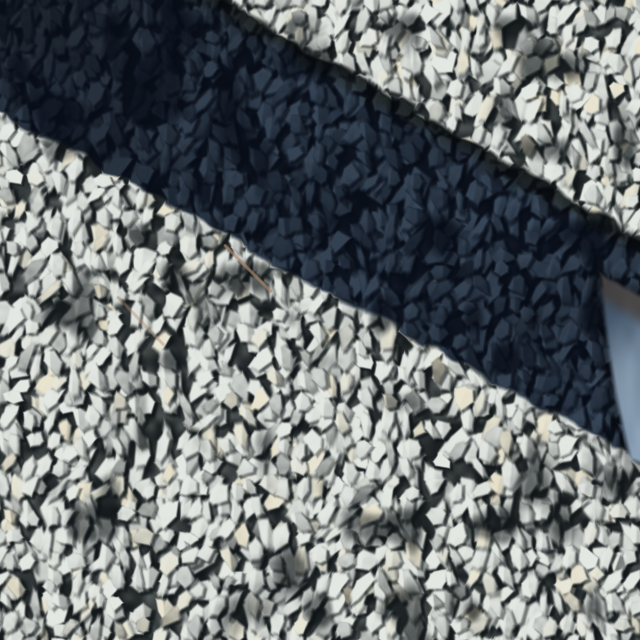
Write a WebGL 2 fragment shader that draws this texture.

```glsl
#version 300 es
precision highp float;
// Sunlit crushed gravel crossed by a broad diagonal shadow, with a pale object at the right edge.

uniform vec2 u_resolution;
out vec4 fragColor;

// Shadow band: each edge is y = height + slope * x
const vec2 LOWER_EDGE = vec2(0.826, -0.547);
const vec2 UPPER_EDGE = vec2(1.197, -0.567);
const float EDGE_SOFTNESS = 0.005;
const float EDGE_ROUGHNESS = 0.016;

// Gravel
const int LAYERS = 4;
const int SIDES = 6;
const float CELLS = 21.0;
const float CELL_GROWTH = 2.5;
const float STONE_CHANCE = 0.80;
const vec2 STONE_SIZE = vec2(0.39, 0.66);
const float LEAN_SPREAD = 1.5;
const vec2 CONTACT_OFFSET = vec2(-0.12, 0.09);
const float CONTACT_DARKNESS = 0.48;
const float HOLLOW_SCALE = 17.0;
const float BLUR = 0.0028;

// Colours
const vec3 LIT_DARK = vec3(0.06, 0.08, 0.09);
const vec3 LIT_BRIGHT = vec3(0.89, 0.91, 0.89);
const vec3 SHADE_DARK = vec3(0.025, 0.045, 0.085);
const vec3 SHADE_BRIGHT = vec3(0.205, 0.26, 0.325);
const vec3 WARM_TINT = vec3(1.03, 0.98, 0.90);
const vec3 TWIG = vec3(0.67, 0.53, 0.43);
const vec3 OBJECT_TOP = vec3(0.25, 0.32, 0.40);
const vec3 OBJECT_BASE = vec3(0.52, 0.60, 0.68);
const vec3 OBJECT_RIM = vec3(0.27, 0.26, 0.26);

float hash(vec2 p) {
    return fract(sin(dot(p, vec2(127.1, 311.7))) * 43758.5453);
}

vec2 hash2(vec2 p) {
    return vec2(hash(p), hash(p + 57.3));
}

float noise(vec2 p) {
    vec2 i = floor(p), f = fract(p);
    f = f * f * (3.0 - 2.0 * f);
    return mix(mix(hash(i), hash(i + vec2(1, 0)), f.x),
               mix(hash(i + vec2(0, 1)), hash(i + vec2(1, 1)), f.x), f.y);
}

mat2 rotation(float a) {
    float c = cos(a), s = sin(a);
    return mat2(c, s, -s, c);
}

// Irregular convex chip, as an intersection of half planes
float chipDistance(vec2 p, vec2 size, vec2 seed) {
    p /= size;
    float d = -1.0;
    for (int k = 0; k < SIDES; k++) {
        float n = float(k);
        float a = 6.2832 * (n + 0.7 * hash(seed + n * 3.1)) / float(SIDES);
        d = max(d, dot(p, vec2(cos(a), sin(a))) - mix(0.58, 1.0, hash(seed - n * 5.7)));
    }
    return d * size.x;
}

// Overlapping chips: x is the tone, y is the warmth
vec2 gravel(vec2 uv, float blur) {
    vec2 ground = vec2(0.05 + 0.3 * noise(uv * 60.0), 0.0);
    for (int layer = 0; layer < LAYERS; layer++) {
        float level = float(layer);
        float cells = CELLS + CELL_GROWTH * level;
        vec2 p = uv * cells + level * vec2(13.37, 7.61);
        vec2 cell = floor(p);
        float soft = blur * cells;
        for (int j = -1; j <= 1; j++)
        for (int i = -1; i <= 1; i++) {
            vec2 id = cell + vec2(i, j);
            vec2 seed = id + level * 31.7;
            if (hash(seed + 4.2) > STONE_CHANCE) continue;
            vec2 rnd = hash2(seed + 9.1);
            vec2 q = p - id - mix(vec2(0.18), vec2(0.82), hash2(seed));
            mat2 turn = rotation((rnd.x - 0.5) * LEAN_SPREAD + 0.15);
            vec2 size = STONE_SIZE * mix(vec2(0.55), vec2(1.15), hash2(seed + 2.6));
            vec2 local = turn * q;

            // Dark contact shadow on the chips beneath
            float contact = chipDistance(turn * (q + CONTACT_OFFSET), size, seed);
            ground.x *= mix(CONTACT_DARKNESS, 1.0, smoothstep(-0.05, 0.10, contact));

            // Two facets, a gentle slope and mineral grain
            float d = chipDistance(local, size, seed);
            float ridge = local.x + (rnd.y - 0.5) * 0.6 + local.y * (rnd.x - 0.5);
            float facet = mix(1.0, mix(0.62, 1.0, rnd.x), smoothstep(-0.08, 0.10, ridge));
            float tone = mix(0.48, 1.18, sqrt(rnd.y)) * facet;
            tone += 0.10 * local.y + 0.10 * (noise(p * 4.0) - 0.5);
            tone *= mix(1.0, 0.92, smoothstep(-0.09, 0.0, d));
            float warmth = smoothstep(0.75, 1.0, hash(seed + 17.0));
            ground = mix(ground, vec2(tone, warmth), 1.0 - smoothstep(-soft, soft, d));
        }
    }
    // Hollows where chips lie deeper and catch less light
    float hollow = noise(uv * HOLLOW_SCALE * vec2(1.25, 0.9) + 5.3);
    ground.x *= mix(0.45, 1.0, smoothstep(0.10, 0.38, hollow));
    return clamp(ground, 0.0, 1.0);
}

float twigMask(vec2 p, vec2 a, vec2 b, float width) {
    vec2 ab = b - a;
    float t = clamp(dot(p - a, ab) / dot(ab, ab), 0.0, 1.0);
    return 1.0 - smoothstep(width, width + BLUR, length(p - a - ab * t));
}

void main() {
    vec2 uv = gl_FragCoord.xy / u_resolution;
    vec2 stone = gravel(uv, max(BLUR, 0.8 / min(u_resolution.x, u_resolution.y)));

    // Sunlit and shaded versions of the same ground
    float sun = mix(stone.x, smoothstep(0.0, 0.92, stone.x), 0.75);
    vec3 lit = mix(LIT_DARK, LIT_BRIGHT, sun) * mix(vec3(1.0), WARM_TINT, stone.y);
    float patches = mix(0.7, 1.1, noise(uv * 6.0 + 3.0));
    patches *= mix(0.72, 1.0, smoothstep(0.0, 0.25, uv.x + 0.94 - uv.y));
    vec3 shade = mix(SHADE_DARK, SHADE_BRIGHT * patches, stone.x * (0.6 * stone.x + 0.4));

    // Dry twigs
    float twigs = twigMask(uv, vec2(0.352, 0.616), vec2(0.423, 0.545), 0.001);
    twigs = max(twigs, 0.6 * twigMask(uv, vec2(0.185, 0.535), vec2(0.255, 0.462), 0.001));
    lit = mix(lit, TWIG, twigs * 0.7);

    // Shadow band with edges broken by the relief
    float relief = EDGE_ROUGHNESS * (noise(uv * 38.0) - 0.5 + 0.5 * (stone.x - 0.5));
    float above = uv.y - LOWER_EDGE.x - LOWER_EDGE.y * uv.x + relief;
    float below = UPPER_EDGE.x + UPPER_EDGE.y * uv.x - uv.y + relief;
    float shadow = smoothstep(-EDGE_SOFTNESS, EDGE_SOFTNESS, min(above, below));
    shade *= mix(vec3(0.75, 0.68, 0.52), vec3(1.0), smoothstep(0.0, 0.045, below));
    vec3 color = mix(lit, shade, shadow);

    // Pale object leaning in at the right, with a dull rim above
    float drop = 0.525 - uv.y;
    float side = uv.x - 0.943 - 0.09 * drop - 0.35 * drop * drop;
    float top = 0.565 - uv.y - 0.55 * (uv.x - 0.95);
    float foot = uv.y - 0.285 + 0.4 * (uv.x - 0.98);
    float inside = min(side, min(top, foot));
    vec3 paint = mix(OBJECT_TOP, OBJECT_BASE, smoothstep(0.0, 0.14, drop + 0.5 * side));
    paint = mix(OBJECT_RIM, paint, smoothstep(0.02, 0.055, top));
    paint *= 0.92 + 0.16 * noise(uv * vec2(60.0, 25.0));
    color *= 1.0 - 0.3 * smoothstep(-0.03, 0.0, inside);
    color = mix(color, paint, smoothstep(-0.006, 0.006, inside));

    fragColor = vec4(color, 1.0);
}
```
